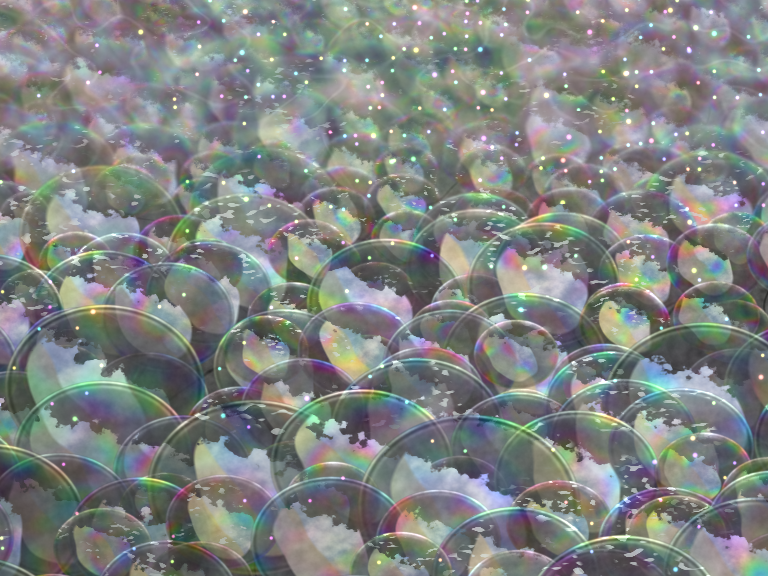
Give the GLSL for this texture, as a Shadertoy shader.

```glsl
// Heaped soap bubbles on dark stone, small and hazy far away, large and crisp near.
// Rows of translucent domes are painted back to front, each with a thin pale rim and a
// torn sky reflection; gradient noise adds faint film colours, and grids add the glints.

const vec3 SHADOW = vec3(0.23, 0.23, 0.225);
const vec3 STONE  = vec3(0.43, 0.435, 0.43);
const vec3 MIST   = vec3(0.59, 0.59, 0.56);
const vec3 SKY    = vec3(0.54, 0.61, 0.68);
const vec3 PALE   = vec3(0.76, 0.79, 0.78);
const vec3 CREAM  = vec3(0.78, 0.76, 0.61);
const int ROWS = 24;

vec2 hash2(vec2 p) {
    vec3 a = fract(p.xyx * vec3(0.1031, 0.1030, 0.0973));
    a += dot(a, a.yzx + 33.33);
    return fract((a.xx + a.yz) * a.zy);
}

float cornerSlope(vec2 cell, vec2 offset) {
    return dot(hash2(cell) * 2.0 - 1.0, offset);
}

float gradientNoise(vec2 p) {
    vec2 i = floor(p), f = p - i;
    vec2 u = f * f * f * (f * (f * 6.0 - 15.0) + 10.0);
    vec2 x = vec2(1.0, 0.0), y = vec2(0.0, 1.0);
    return mix(mix(cornerSlope(i, f), cornerSlope(i + x, f - x), u.x),
               mix(cornerSlope(i + y, f - y), cornerSlope(i + 1.0, f - 1.0), u.x), u.y);
}

float fbm(vec2 p) {
    float sum = 0.0, gain = 1.0;
    for (int i = 0; i < 4; i++) {
        sum += gain * gradientNoise(p);
        p = mat2(1.6, 1.2, -1.2, 1.6) * p + 7.3;
        gain *= 0.5;
    }
    return sum;
}

// Film tint around zero, to be added to a grey
vec3 filmTint(float phase) {
    return 0.5 * cos(6.2832 * (phase + vec3(0.0, 0.33, 0.67)));
}

float ring(float d, float at, float width) {
    float x = (d - at) / width;
    return exp(-x * x);
}

// Cracked, grainy ground seen between the domes
vec3 ground(vec2 p) {
    float crack = 1.0 - smoothstep(0.0, 0.03, abs(gradientNoise(p * 9.0)));
    return mix(SHADOW, STONE, 0.4 + 0.6 * fbm(p * 40.0)) - 0.1 * crack;
}

// q is the position inside a dome of unit radius
vec3 addBubble(vec3 scene, vec2 q, float radius, vec2 seed, float blur, float far) {
    float d = length(q), edge = blur / radius;
    if (d > 1.0 + edge) return scene;
    float inside = 1.0 - smoothstep(1.0 - edge, 1.0 + edge, d);
    vec2 shift = seed * 40.0;
    float swirl = gradientNoise(q * 1.6 + shift);
    float torn = fbm(q * 4.5 + shift.yx);
    float tintPlace = 0.05 + 0.3 * smoothstep(-0.05, 0.35, gradientNoise(q * 1.9 - shift.yx));
    vec3 tint = filmTint(swirl * 0.9 + d * 0.8 + seed.x) * tintPlace;

    // Dark transparent body
    vec3 body = mix(SHADOW, STONE, clamp(0.38 + 0.9 * swirl + 0.25 * torn, 0.0, 1.0));
    vec3 col = mix(scene, body, 0.58) + 0.35 * tint;

    // Leaning reflection with a torn top and two facets
    vec2 w = q - vec2(-0.25 + 0.3 * seed.y, -0.02);
    w.x += 0.25 * w.y + 0.2 * swirl;
    float shape = 1.0 - length(w / vec2(0.55, 0.78));
    shape = min(shape, 0.46 - 0.5 * w.x - w.y + 0.4 * torn);
    float patchMask = smoothstep(-edge, edge + 0.04, shape);
    float facet = smoothstep(-edge, edge + 0.03, w.x + 0.35 * w.y + 0.3 * seed.x - 0.12);
    vec3 wall = mix(MIST, CREAM, smoothstep(0.3, 1.0, seed.y + swirl));
    vec3 sky = mix(SKY, PALE, smoothstep(-0.2, 0.3, swirl + 0.25 * torn));
    vec3 mirror = mix(wall, sky, facet) + 0.08 * torn + tint;
    col = mix(col, mirror, patchMask * (0.62 + 0.33 * seed.x));

    // White scraps of wet foam near the top of some domes
    float scraps = smoothstep(0.12, 0.2 + edge, gradientNoise(q * vec2(7.0, 13.0) + shift));
    float scrapPlace = smoothstep(0.1, 0.25, gradientNoise(q * 2.0 - shift) + 0.15 * q.y);
    col = mix(col, PALE, scraps * scrapPlace * step(0.55, seed.y) * 0.7);

    // Pale shoulder and thin broken rims
    float shoulder = smoothstep(0.7, 0.96, d);
    col += shoulder * (0.5 * tint + 0.03);
    float width = (0.0016 + 0.5 * blur) / radius;
    float light = (0.1 + 0.4 * smoothstep(-0.2, 0.9, q.y)) * (0.8 + 0.9 * swirl + 0.5 * torn);
    float rims = ring(d, 0.98, width) + 0.4 * ring(d, 0.92, width * 1.3);
    col += (1.0 - 0.8 * far) * rims * max(light, 0.0) * (vec3(0.78, 0.8, 0.77) + 0.8 * tint);
    col -= 0.07 * (1.0 - far) * ring(d, 0.95, width * 1.5);
    return mix(scene, col, inside);
}

// One glint per chosen cell, mostly white with some coloured ones
vec3 glints(vec2 p, float scale, float chance, float size) {
    vec2 cell = floor(p * scale);
    vec2 pick = hash2(cell + scale), spot = 0.3 + 0.4 * hash2(cell + scale * 3.0);
    float d = length(fract(p * scale) - spot);
    float glow = smoothstep(size, size * 0.2, d) + 0.2 * smoothstep(0.3, 0.0, d);
    return step(pick.x, chance) * glow * (0.5 + 0.55 * filmTint(pick.y));
}

void mainImage(out vec4 fragColor, in vec2 fragCoord) {
    vec2 p = fragCoord / iResolution.y;
    float far = smoothstep(0.52, 0.88, p.y);
    float blur = 0.0022 + 0.006 * far;
    vec3 col = mix(ground(p), MIST, 0.6 * far);

    // Rows of domes, far to near
    for (int i = 0; i < ROWS; i++) {
        float t = float(i) / float(ROWS - 1);
        float size = mix(0.045, 0.15, t), pitch = size * 1.4;
        float rowY = 1.05 - 1.17 * pow(t, 1.4);
        float column = floor(p.x / pitch + 0.37 * float(i));
        for (int k = -1; k <= 1; k++) {
            vec2 id = vec2(column + float(k), float(i) * 7.0);
            vec2 seed = hash2(id + 11.0), place = hash2(id + 57.0);
            float radius = size * mix(0.55, 1.3, seed.x * seed.x);
            vec2 centre = vec2((id.x + 0.25 + 0.5 * place.x - 0.37 * float(i)) * pitch,
                               rowY + (place.y - 0.5) * size * 0.8);
            vec2 q = (p - centre) / radius * vec2(0.9, 1.1);
            col = addBubble(col, q, radius, seed, blur, far);
        }
    }

    // Distant film: soft shards, creases and faint pastel haze
    vec2 bend = p + 0.04 * vec2(gradientNoise(p * 7.0), gradientNoise(p * 7.0 + 19.0));
    float haze = gradientNoise(bend * vec2(9.0, 15.0)) + 0.5 * gradientNoise(bend * 29.0);
    float crease = 1.0 - smoothstep(0.0, 0.08, abs(gradientNoise(bend * vec2(12.0, 18.0) + 5.0)));
    vec3 veil = mix(STONE * 0.85, PALE, clamp(0.42 + 1.1 * haze, 0.0, 1.0));
    veil += 0.13 * filmTint(haze * 0.8 + p.x) + 0.1 * crease;
    col = mix(col, veil, 0.5 * far);

    // Glints gather toward the upper right
    float gather = 0.03 + 0.2 * far * smoothstep(0.1, 0.9, p.x);
    col += glints(p, 27.0, gather * 0.6, 0.16) + glints(p + 0.37, 47.0, gather, 0.2);

    // Fine grain, contrast, and shade at the lower left
    col += 0.035 * fbm(p * 70.0) * (1.0 - 0.5 * far);
    col = 0.48 + 1.12 * (col - 0.47);
    col *= 1.04 - 0.24 * smoothstep(0.75, 0.0, length(p * vec2(0.8, 1.1)));
    fragColor = vec4(clamp(col, 0.0, 1.0), 1.0);
}
```
